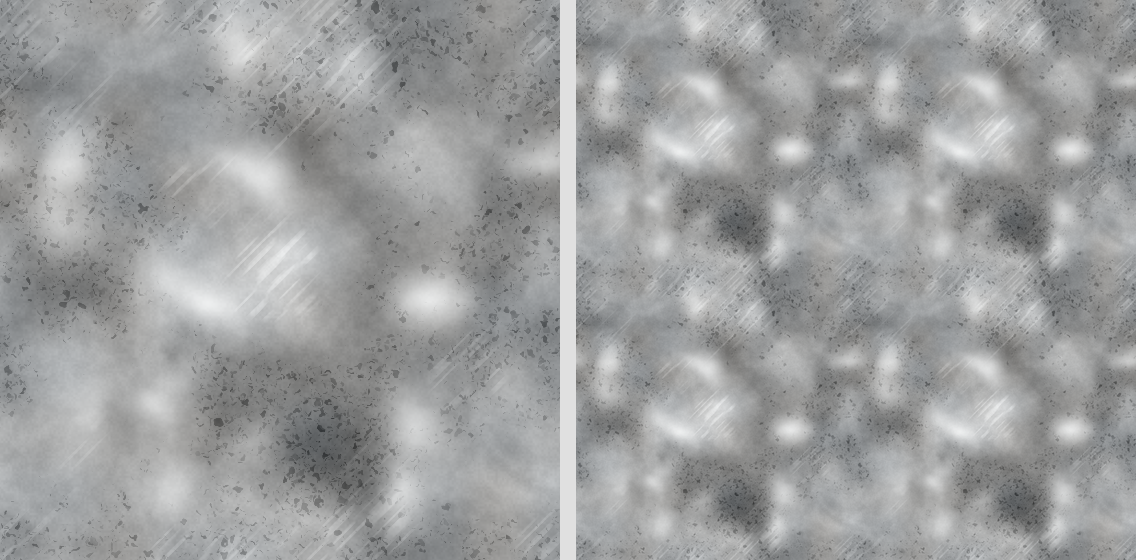
Left: one tile. Right: repeated 2 by 2.
Reproduce this texture procedurally as a WebGL 1 fragment shader.

```glsl
precision highp float;
// Worn grey plaster: cloudy wrapped noise, soft white glows on a jittered grid,
// clusters of small dark pits, patches of faint diagonal scratches and fine grain.
// Every lattice has a whole number of cells, so the square tiles without a seam.

uniform vec2 u_resolution;

#define BASE_TONE 0.605
#define CLOUD_CONTRAST 0.68
#define CLOUD_CELLS 4.0
#define GLOW_CELLS 5.0
#define GLOW_TONE 0.965
#define GLOW_WARP 0.075
#define PIT_CELLS 60.0
#define PIT_DEPTH 0.19
#define PIT_EDGE 0.0012
#define SCRATCH_TONE 0.07
#define GRAIN 0.035

float hash(vec2 p, float seed) {
  vec3 q = fract(vec3(p.xyx) * 0.1031 + seed * 0.1379);
  q += dot(q, q.yzx + 33.33);
  return fract((q.x + q.y) * q.z);
}

// Value noise that wraps after "period" lattice cells.
float noise(vec2 p, vec2 period, float seed) {
  vec2 cell = floor(p);
  vec2 f = fract(p);
  f = f * f * f * (f * (f * 6.0 - 15.0) + 10.0);
  vec2 lo = mod(cell, period);
  vec2 hi = mod(cell + 1.0, period);
  float bottom = mix(hash(lo, seed), hash(vec2(hi.x, lo.y), seed), f.x);
  float top = mix(hash(vec2(lo.x, hi.y), seed), hash(hi, seed), f.x);
  return mix(bottom, top, f.y);
}

float tileNoise(vec2 uv, float cells, float seed) {
  return noise(uv * cells, vec2(cells), seed);
}

vec2 warp(vec2 uv, float cells, float seed) {
  return vec2(tileNoise(uv, cells, seed), tileNoise(uv, cells, seed + 1.0)) - 0.5;
}

float clouds(vec2 uv) {
  float sum = 0.0;
  float weight = 0.5;
  float cells = CLOUD_CELLS;
  for (int i = 0; i < 5; i++) {
    sum += weight * tileNoise(uv, cells, float(i) + 3.0);
    weight *= 0.5;
    cells *= 2.0;
  }
  return sum / 0.96875;
}

vec2 rotate(vec2 p, float angle) {
  float c = cos(angle);
  float s = sin(angle);
  return vec2(c * p.x - s * p.y, s * p.x + c * p.y);
}

// Soft oval spots of varied strength, joined without clipping.
float glows(vec2 uv) {
  vec2 p = uv * GLOW_CELLS;
  float dim = 1.0;
  for (int y = -1; y <= 1; y++) {
    for (int x = -1; x <= 1; x++) {
      vec2 cell = floor(p) + vec2(float(x), float(y));
      vec2 id = mod(cell, GLOW_CELLS);
      vec2 center = cell + mix(vec2(0.15), vec2(0.85), vec2(hash(id, 11.0), hash(id, 12.0)));
      vec2 q = rotate(p - center, 6.283 * hash(id, 13.0));
      float radius = mix(0.27, 0.4, hash(id, 14.0));
      float strength = mix(0.08, 0.97, pow(hash(id, 15.0), 1.5));
      float d = length(q * vec2(1.0, 1.25)) / radius;
      dim *= 1.0 - strength * exp(-pow(d, 1.8));
    }
  }
  return 1.0 - dim;
}

// Small slanted chips; a higher density lets more of them grow to full size.
float pits(vec2 uv, float cells, float density, float seed) {
  vec2 p = uv * cells;
  float edge = PIT_EDGE * cells;
  float cover = 0.0;
  for (int y = -1; y <= 1; y++) {
    for (int x = -1; x <= 1; x++) {
      vec2 cell = floor(p) + vec2(float(x), float(y));
      vec2 id = mod(cell, cells);
      vec2 center = cell + vec2(hash(id, seed), hash(id, seed + 1.0));
      vec2 q = rotate(p - center, 6.283 * hash(id, seed + 2.0));
      float grow = smoothstep(0.0, 0.25, density - hash(id, seed + 3.0));
      float radius = grow * mix(0.14, 0.48, pow(hash(id, seed + 4.0), 2.0));
      float d = length(q * vec2(1.0, mix(1.1, 2.2, hash(id, seed + 5.0))));
      float chip = 1.0 - smoothstep(radius - edge, radius + edge, d);
      cover = max(cover, grow * chip * mix(0.3, 1.0, hash(id, seed + 6.0)));
    }
  }
  return cover;
}

void main() {
  vec2 uv = gl_FragCoord.xy / u_resolution;

  // Clouded ground and glows
  float cloud = clouds(uv + 0.09 * warp(uv, 5.0, 21.0)) - 0.5;
  float tone = BASE_TONE + CLOUD_CONTRAST * cloud;
  float glow = glows(uv + GLOW_WARP * warp(uv, 8.0, 23.0) + 0.012 * warp(uv, 24.0, 25.0));
  tone = mix(tone, GLOW_TONE, glow);

  // Clustered pits, thickest on the dark ground
  float cluster = 0.6 * tileNoise(uv, 7.0, 31.0) + 0.4 * tileNoise(uv, 19.0, 32.0);
  float density = 0.1 + 0.75 * smoothstep(0.36, 0.8, cluster - 0.9 * cloud);
  density *= 1.0 - 0.8 * glow;
  vec2 ragged = uv + 0.009 * warp(uv, 140.0, 33.0);
  float pit = max(pits(ragged, PIT_CELLS, density, 41.0),
                  0.8 * pits(ragged, PIT_CELLS * 2.0, density, 51.0));
  tone -= PIT_DEPTH * pit * (1.0 - 0.7 * glow);

  // Diagonal scratches in a few patches
  vec2 slant = vec2(uv.x - uv.y, uv.x + uv.y) * vec2(120.0, 9.0);
  float streak = smoothstep(0.62, 0.9, noise(slant, vec2(120.0, 9.0), 61.0));
  tone += SCRATCH_TONE * streak * smoothstep(0.66, 0.85, tileNoise(uv, 6.0, 62.0));

  // Fine grain and a slight drift between warm and cool
  float grain = tileNoise(uv, 256.0, 71.0) + tileNoise(uv, 72.0, 72.0) - 1.0;
  tone += GRAIN * grain * (1.0 - 0.75 * glow);
  float drift = 0.018 * (tileNoise(uv, 9.0, 73.0) - 0.5) * (1.0 - glow);
  vec3 color = vec3(tone) + vec3(drift - 0.003, 0.002, 0.003 - drift);
  gl_FragColor = vec4(clamp(color, 0.0, 1.0), 1.0);
}
```
